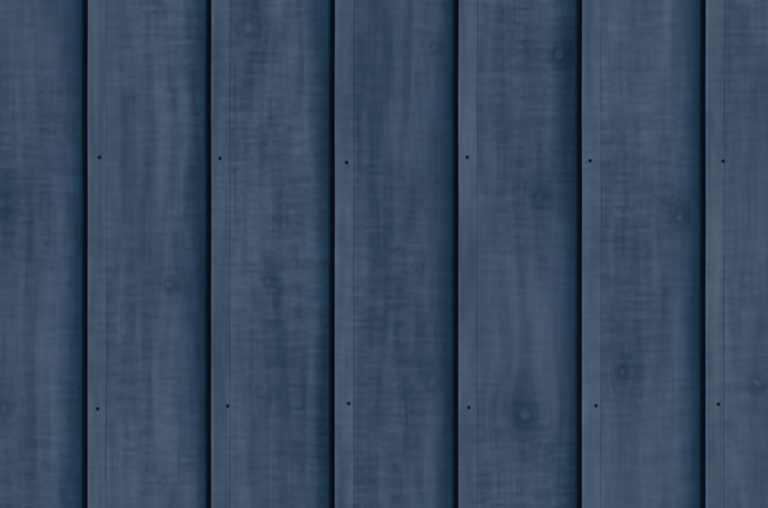
A WebGL 2 fragment shader for this texture:

```glsl
#version 300 es
precision highp float;
// Painted vertical timber cladding: overlapping blue-grey boards, each with a narrow
// lit lip on its left and a deep blue shadow on its right. Grain is stretched noise
// bent around hashed knots, with saw marks, worn patches and small nail holes.
uniform vec2 u_resolution;
out vec4 fragColor;

const float PITCH = 0.2433;       // board width, in canvas heights
const float FIRST_EDGE = 0.1712;  // left edge of the first whole board
const float LIP = 0.039;          // width of the raised lip
const vec3 DEEP_PAINT = vec3(0.145, 0.215, 0.300);
const vec3 PALE_PAINT = vec3(0.320, 0.380, 0.462);
const vec3 BLUE_SHADE = vec3(0.070, 0.170, 0.255);
const vec3 GAP = vec3(0.025, 0.045, 0.085);

float hash(vec2 p) {
  vec3 q = fract(vec3(p.xyx) * 0.1031);
  q += dot(q, q.yzx + 33.33);
  return fract((q.x + q.y) * q.z);
}

float noise(vec2 p) {
  vec2 i = floor(p), f = fract(p);
  f = f * f * (3.0 - 2.0 * f);
  return mix(mix(hash(i), hash(i + vec2(1, 0)), f.x),
             mix(hash(i + vec2(0, 1)), hash(i + vec2(1, 1)), f.x), f.y);
}

float fbm(vec2 p) {
  float sum = 0.0, amp = 0.5;
  for (int i = 0; i < 4; i++) {
    sum += amp * noise(p);
    p = p * 2.03 + 17.7;
    amp *= 0.5;
  }
  return sum;
}

// Soft stripe of the given half width around zero
float stripe(float d, float halfWidth, float soft) {
  return 1.0 - smoothstep(halfWidth - soft, halfWidth + soft, abs(d));
}

// Bends the grain around a knot; returns (sideways shift, tone change)
vec2 knot(vec2 p, vec2 centre, float radius) {
  vec2 d = (p - centre) / radius;
  d.y *= 0.85;
  d += 0.35 * (vec2(noise(p * 45.0), noise(p * 45.0 + 9.0)) - 0.5);
  float r = length(d);
  float shift = -0.75 * d.x * radius * exp(-0.22 * r * r);
  float rings = 0.13 * sin(r * 9.0) * exp(-0.7 * r * r);
  float rim = -0.22 * exp(-9.0 * (r - 0.8) * (r - 0.8));
  float smudge = -0.16 * exp(-0.22 * dot(d * vec2(1.0, 0.6), d));
  return vec2(shift, rings + rim + smudge);
}

// Combined effect of the few knots hashed onto one board
vec2 boardKnots(vec2 p, float board) {
  vec2 total = vec2(0.0);
  for (int i = 0; i < 3; i++) {
    vec2 key = vec2(board * 7.0 + 31.0, float(i) * 5.0 + 3.0);
    vec2 centre = vec2(mix(0.07, 0.21, hash(key)),
                       (float(i) + 0.15 + 0.7 * hash(key + 11.0)) / 3.0);
    float size = mix(0.009, 0.025, hash(key + 23.0));
    total += knot(p, centre, size) * mix(0.25, 1.0, hash(key + 41.0));
  }
  return total;
}

// Tone of the painted wood, about 0 (dark) to 1 (pale)
float woodTone(vec2 p, float seed, float figure) {
  vec2 q = p + seed * vec2(3.7, 5.3);
  float streaks = fbm(vec2(q.x * 45.0, q.y * 2.5)) - 0.47;
  float fibres = noise(vec2(q.x * 160.0, q.y * 14.0)) - 0.5;
  float lines = sin(130.0 * q.x + 26.0 * fbm(vec2(q.x * 8.0, q.y * 2.2)));
  float patches = fbm(vec2(q.x * 11.0, q.y * 4.0)) - 0.47;
  return 0.56 + 0.40 * streaks + 0.15 * fibres + 0.055 * figure * lines + 0.55 * patches;
}

// Fine rough-sawn marks running across the board
float sawMarks(vec2 p, float seed) {
  float y = p.y + 0.004 * noise(p * 9.0 + seed);
  float ridges = noise(vec2(p.x * 24.0 + seed * 13.0, y * 135.0)) - 0.5;
  float grit = noise(p * vec2(110.0, 165.0) + seed * 19.0) - 0.5;
  return (0.20 * ridges + 0.13 * grit) * (0.4 + 1.1 * noise(p * vec2(9.0, 3.0) + seed));
}

// Dark nail holes in pairs up the lip
float nails(vec2 p, float board) {
  float dots = 0.0;
  for (int i = 0; i < 2; i++) {
    vec2 jitter = vec2(hash(vec2(board + 40.0, float(i))), hash(vec2(float(i), board + 60.0)));
    vec2 centre = vec2(0.017 + 0.020 * jitter.x, 0.195 + 0.485 * float(i) + 0.012 * jitter.y);
    dots += 1.0 - smoothstep(0.0015, 0.0055, length(p - centre));
  }
  return dots;
}

void main() {
  vec2 uv = gl_FragCoord.xy / u_resolution.y;
  float soft = 0.75 / u_resolution.y;

  // Board number and position within it, with a slightly uneven edge
  float x = uv.x - FIRST_EDGE + 0.002 * (noise(vec2(uv.y * 5.0, 2.0)) - 0.5);
  float board = floor(x / PITCH);
  vec2 p = vec2(x - board * PITCH, uv.y);
  float onLip = 1.0 - smoothstep(LIP - soft, LIP + soft, p.x);

  // Wood: separate grain for face and lip
  vec2 knots = boardKnots(p, board);
  float figure = 0.4 + 1.2 * hash(vec2(board + 20.0, 8.0));
  float face = woodTone(p + vec2(knots.x, 0.0), board + 9.0, figure) + knots.y;
  float lip = woodTone(p, board + 27.0, 0.7) + 0.10;
  float tone = mix(face, lip, onLip) + sawMarks(p, board + 9.0) * mix(1.0, 0.6, onLip);
  tone += 0.10 * (hash(vec2(board + 12.0, 4.0)) - 0.5);

  // Lip edges: pale arris on the left, fine groove and highlight on the right
  tone += 0.16 * stripe(p.x - 0.005, 0.002, 0.003);
  tone -= 0.17 * stripe(p.x - LIP, 0.0014, 0.0018);
  tone += 0.10 * stripe(p.x - LIP - 0.004, 0.0015, 0.002);
  vec3 colour = mix(DEEP_PAINT, PALE_PAINT, clamp(tone, -0.5, 1.25));
  colour = mix(colour, GAP, 0.75 * clamp(nails(p, board), 0.0, 1.0));

  // Shadow cast by the next board, then the black gap beside it
  float toEdge = PITCH - p.x;
  float spread = 0.045 + 0.025 * noise(vec2(uv.y * 4.0, board * 3.0));
  float shade = 1.0 - smoothstep(0.004, spread, toEdge);
  colour = mix(colour, BLUE_SHADE * (0.75 + 0.5 * tone), 0.85 * shade);
  float gap = 1.0 - smoothstep(0.003, 0.014, toEdge);
  gap = max(gap, 1.0 - smoothstep(0.0, 0.002 + soft, p.x));
  colour = mix(colour, GAP, 0.92 * gap);

  fragColor = vec4(colour, 1.0);
}
```
